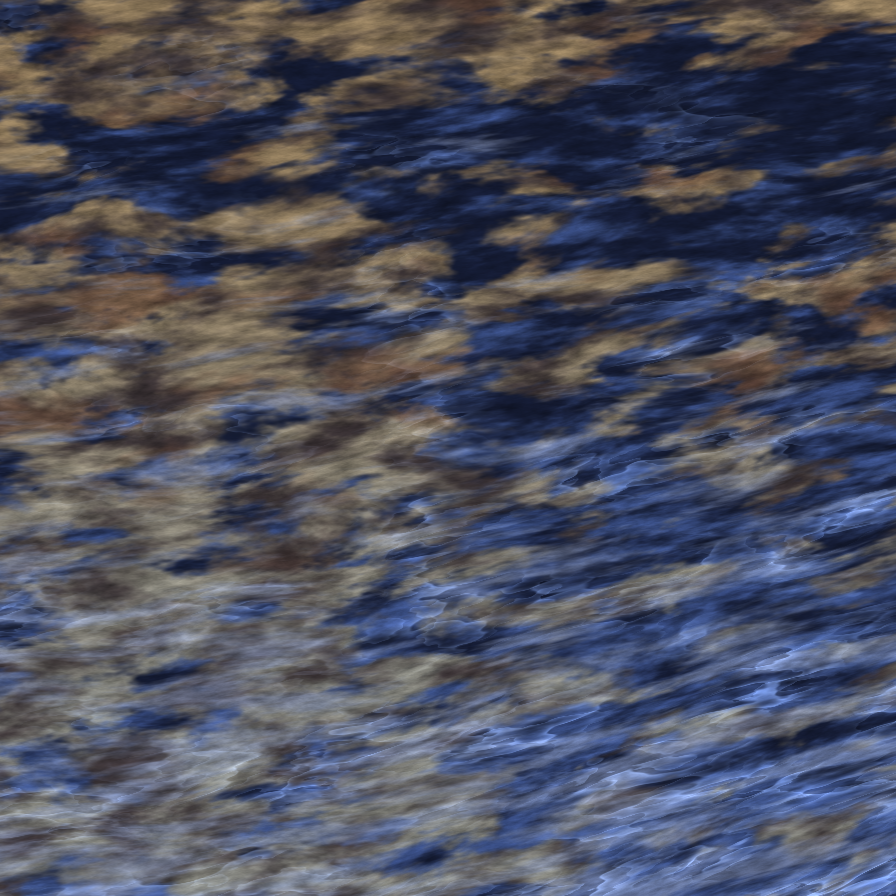
Write a three.js fragment shader that draws this texture.

```glsl
varying vec2 vUv;

vec2 hash2(vec2 p) {
  vec3 q = fract(p.xyx * vec3(0.1031, 0.1030, 0.0973));
  q += dot(q, q.yzx + 33.33);
  return fract((q.xx + q.yz) * q.zy);
}

float cornerSlope(vec2 cell, vec2 corner, vec2 f) {
  return dot(hash2(cell + corner) * 2.0 - 1.0, f - corner);
}

float gradientNoise(vec2 p) {
  vec2 cell = floor(p);
  vec2 f = fract(p);
  vec2 w = f * f * f * (f * (f * 6.0 - 15.0) + 10.0);
  vec2 e = vec2(1.0, 0.0);
  float low = mix(cornerSlope(cell, e.yy, f), cornerSlope(cell, e.xy, f), w.x);
  float high = mix(cornerSlope(cell, e.yx, f), cornerSlope(cell, e.xx, f), w.x);
  return mix(low, high, w.y);
}

float fbm(vec2 p, float gain) {
  float sum = 0.0;
  float amplitude = 1.0;
  for (int i = 0; i < 5; i++) {
    sum += amplitude * gradientNoise(p);
    p = mat2(1.8, 0.6, -0.6, 1.8) * p + 17.3;
    amplitude *= gain;
  }
  return sum;
}

// Soft stripe along a sloping line
float band(vec2 p, float height, float slope, float width) {
  float d = (p.y - height - slope * p.x) / width;
  return exp(-d * d);
}

// Bends the plane so that streaks climb more steeply at the lower right
vec2 flowSpace(vec2 p) {
  vec2 flow = vec2(p.x + 0.2 * p.y, p.y - 0.09 * p.x - 0.13 * p.x * p.x * (1.2 - p.y));
  vec2 q = flow * vec2(5.0, 12.0);
  return flow + vec2(0.035, 0.014) * vec2(gradientNoise(q + 3.7), gradientNoise(q + 41.2));
}

// Positive where stones show, negative in open water
float stoneLayout(vec2 p) {
  float channel = smoothstep(0.3, 0.75, p.x) * (1.0 - smoothstep(0.78, 0.96, p.y));
  float bank = band(p, 0.30, 0.4, 0.06) * smoothstep(0.6, 0.8, p.x);
  return 0.24 - 0.46 * channel - 0.5 * band(p, 0.79, 0.13, 0.055) + 0.34 * bank;
}

vec3 stoneColor(vec2 flow, float height) {
  vec3 umber = vec3(0.21, 0.18, 0.19);
  vec3 rust = vec3(0.37, 0.25, 0.19);
  vec3 sand = mix(vec3(0.50, 0.50, 0.47), vec3(0.55, 0.47, 0.35), smoothstep(0.2, 0.9, height));
  float tone = fbm(flow * vec2(9.0, 27.0) + 7.0, 0.55);
  float stain = fbm(flow * vec2(6.0, 16.0) + 61.0, 0.5);
  vec3 color = mix(umber, sand, smoothstep(-0.42, 0.42, tone + 0.06));
  return mix(color, rust, 0.6 * smoothstep(0.05, 0.45, stain) * smoothstep(0.2, 0.6, height));
}

vec3 waterColor(vec2 flow, float height) {
  vec3 deep = vec3(0.075, 0.10, 0.19);
  vec3 blue = vec3(0.22, 0.30, 0.51);
  float swell = fbm(flow * vec2(8.0, 34.0) + 23.0, 0.6);
  return mix(deep, blue, smoothstep(-0.35, 0.5, swell + 0.28 - 0.62 * height));
}

// Wave crest: crisp on one side, fading on the other
float crest(vec2 p) {
  float n = gradientNoise(p) + 0.35 * gradientNoise(p * 2.3 + 9.0) + 0.15 * gradientNoise(p * 5.1);
  return smoothstep(-0.035, 0.015, n) * exp(-9.0 * max(n, 0.0));
}

void main() {
  vec2 flow = flowSpace(vUv);
  float height = vUv.y;

  // Stones seen between patches of water
  float patches = fbm(flow * vec2(7.0, 21.0), 0.56);
  float stones = smoothstep(-0.2, 0.24, stoneLayout(vUv) + 1.15 * patches);
  vec3 color = mix(waterColor(flow, height), stoneColor(flow, height), stones);

  // Pale reflected sky, strongest near the bottom
  float sky = fbm(flow * vec2(5.0, 32.0) + 83.0, 0.62);
  float sheen = smoothstep(-0.1, 0.55, sky + 0.24 - 0.72 * height);
  color = mix(color, vec3(0.48, 0.53, 0.66), 0.62 * sheen);

  // Fine streaks of light and shade
  float streaks = fbm(flow * vec2(24.0, 85.0) + 31.0, 0.6);
  color *= 1.0 + 0.38 * streaks;

  // Broken glints on the ripples
  float cluster = gradientNoise(flow * vec2(6.0, 15.0) + 52.0);
  float reach = smoothstep(-0.1, 0.35, cluster + 0.16 - 0.3 * height);
  float glint = crest(flow * vec2(7.0, 30.0) + 11.0) + 0.6 * crest(flow * vec2(13.0, 52.0) + 71.0);
  color += vec3(0.24, 0.29, 0.38) * glint * reach * mix(1.0, 0.5, stones) * (1.0 - 0.5 * height);

  gl_FragColor = vec4(clamp(color, 0.0, 1.0), 1.0);
}
```
